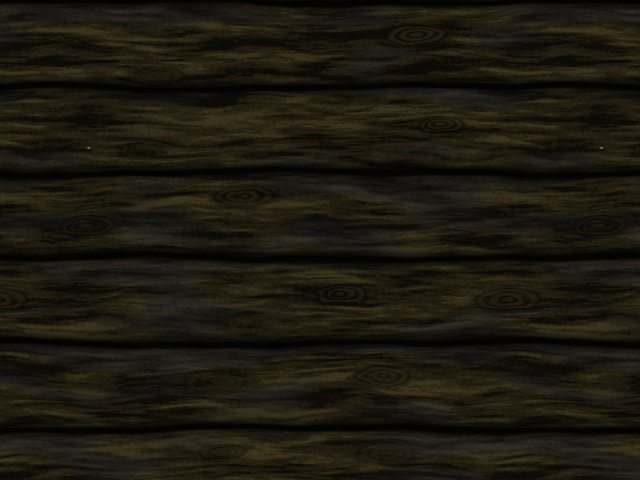
This texture is drawn by a WebGL 2 fragment shader. Its source:

```glsl
#version 300 es
precision highp float;

uniform vec2 u_resolution;
out vec4 outColor;

const float TAU = 6.2831853;
const float PLANK_HEIGHT = 0.178;  // fraction of the canvas height
const float TILE = 6.0;            // planks per tile, also its width

const vec3 CREVICE = vec3(0.012, 0.012, 0.008);
const vec3 DARK_GRAIN = vec3(0.045, 0.040, 0.022);
const vec3 BROWN = vec3(0.130, 0.110, 0.057);
const vec3 OLIVE = vec3(0.230, 0.202, 0.105);
const vec3 COOL_GREY = vec3(0.125, 0.117, 0.105);

float hash(vec2 cell) {
  vec3 h = fract(cell.xyx * vec3(0.1031, 0.1030, 0.0973));
  h += dot(h, h.yzx + 33.33);
  return fract((h.x + h.y) * h.z);
}

// Smooth noise along one lane, periodic over the tile width
float laneNoise(float x, float cells, float lane) {
  float s = x * cells / TILE + hash(vec2(lane, cells)) * cells;
  float i = floor(s);
  float a = hash(vec2(floor(mod(i + 0.5, cells)), lane));
  float b = hash(vec2(floor(mod(i + 1.5, cells)), lane));
  return mix(a, b, smoothstep(0.0, 1.0, s - i));
}

// Long fibres: neighbouring lanes blended vertically
float fibres(vec2 p, float cells, float lanes, float seed) {
  float y = p.y * lanes;
  float lane = floor(y);
  float low = laneNoise(p.x, cells, lane + seed);
  float high = laneNoise(p.x, cells, lane + 1.0 + seed);
  return mix(low, high, smoothstep(0.0, 1.0, y - lane));
}

// Layered sines that bend seams and grain, periodic in x
float wander(vec2 p) {
  float k = TAU / TILE;
  return 0.022 * sin(p.x * k + p.y * 2.1)
       + 0.012 * sin(p.x * k * 3.0 - p.y * 1.3)
       + 0.005 * sin(p.x * k * 7.0 + p.y * 4.7);
}

// Two knots per plank, drifting from one plank to the next
vec2 knotCenter(float row, float which) {
  vec2 first = vec2(1.85 - 0.21 * row * row, 0.85 - 0.11 * row);
  vec2 second = vec2(4.86 + 1.58 * row - 1.29 * row * row, 0.39 + 0.1 * sin(row * 2.2));
  return mix(first, second, which);
}

vec2 fromKnot(vec2 p, vec2 center) {
  return vec2(mod(p.x - center.x + 0.5 * TILE, TILE) - 0.5 * TILE, p.y - center.y);
}

vec3 woodColor(float grain, float coolness) {
  vec3 warm = mix(DARK_GRAIN, BROWN, smoothstep(0.12, 0.52, grain));
  warm = mix(warm, OLIVE, smoothstep(0.48, 0.95, grain));
  return mix(warm, COOL_GREY * (0.45 + grain), coolness);
}

// Dark gap with a soft shadow on both plank edges
float seamLight(float v, float x, float row) {
  float gap = 0.016 + 0.01 * sin(x * TAU / TILE * 2.0 + row * 2.4);
  float edge = min(v, 1.0 - v);
  float opening = smoothstep(gap, gap + 0.035, edge);
  float shadow = smoothstep(-0.06, 0.13, v) * smoothstep(-0.05, 0.17, 1.0 - v);
  return opening * shadow;
}

void main() {
  vec2 canvas = gl_FragCoord.xy / u_resolution.y;
  vec2 p = vec2(canvas.x, 0.9965 - canvas.y) / PLANK_HEIGHT;
  p.y += wander(p);
  float row = mod(floor(p.y), TILE);
  vec2 plank = vec2(p.x, fract(p.y));
  float seed = row * 137.0;

  // Knots push the grain aside and add faint rings
  vec2 bent = plank + vec2(0.0, wander(plank * vec2(1.0, 3.0) + vec2(0.0, seed)));
  float rings = 0.0;
  float knotMask = 0.0;
  for (int i = 0; i < 2; i++) {
    float which = float(i);
    vec2 size = vec2(0.40, 0.14) * mix(0.75, 1.15, hash(vec2(row + 3.0, which)));
    vec2 d = fromKnot(plank, knotCenter(row, which));
    float r = length(d / size) + 0.22 * (fibres(plank, 36.0, 14.0, seed) - 0.5);
    float strength = mix(0.4, 0.85, hash(vec2(row, which + 8.0)));
    float mask = strength * (1.0 - smoothstep(0.75, 1.15, r));
    bent.y -= d.y * 0.55 * exp(-r * r);
    rings += mask * (0.30 + 0.26 * sin(r * 21.0));
    knotMask += mask;
  }

  // Grain from broad streaks down to fine fibres
  float grain = 0.34 * fibres(bent, 8.0, 11.0, seed)
              + 0.32 * fibres(bent, 14.0, 24.0, seed + 31.0)
              + 0.22 * fibres(bent, 34.0, 46.0, seed + 67.0)
              + 0.12 * fibres(bent, 210.0, 70.0, seed + 91.0);
  grain = clamp((grain - 0.5) * 1.75 + 0.48, 0.0, 1.0);
  grain = mix(grain, rings + 0.25 * grain, min(knotMask, 0.8));

  // Weathered grey patches, strongest near the upper plank edge
  float patches = fibres(bent, 7.0, 5.0, seed + 19.0);
  float coolness = 0.8 * smoothstep(0.50, 0.85, patches + 0.2 * (1.0 - smoothstep(0.05, 0.3, plank.y)));
  vec3 color = woodColor(grain, coolness * (1.0 - 0.6 * min(knotMask, 1.0)));
  color *= 0.94 + 0.12 * fibres(plank, 420.0, 64.0, seed + 7.0);
  color = mix(CREVICE, color, seamLight(plank.y, p.x, row));

  // One tiny pale chip per tile
  vec2 chip = fromKnot(vec2(p.x, mod(p.y, TILE)), vec2(1.04, 1.7));
  color += 0.35 * (1.0 - smoothstep(0.4, 1.2, length(chip / vec2(0.025, 0.010))));
  outColor = vec4(color, 1.0);
}
```
